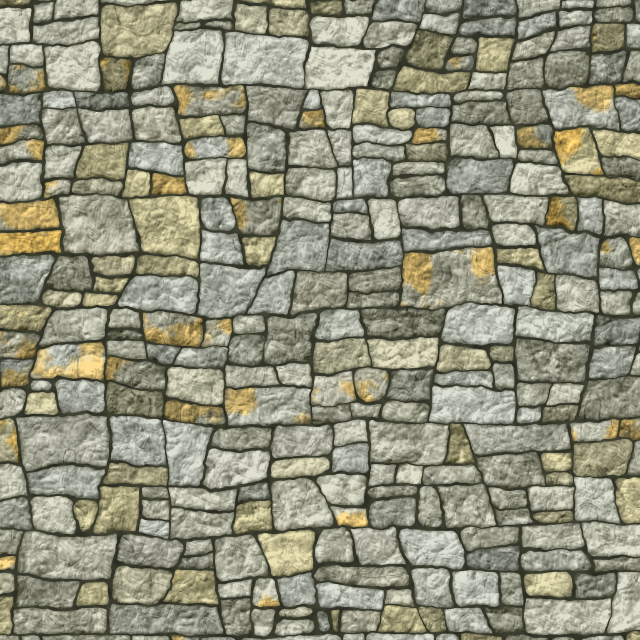
Give the GLSL for this texture, as a three.js fragment shader.

```glsl
// Dry stone wall: staggered blocks are cut again and again by slightly tilted
// lines into irregular stones. Each stone gets its own tone, chipped relief lit
// from the upper left, stains and rust, with thin dark joints between.

varying vec2 vUv;

const vec3 STONE_TINT = vec3(0.005, 0.007, -0.062);
const vec3 COOL_SHIFT = vec3(-0.010, 0.003, 0.026);
const vec3 WARM_GAIN = vec3(1.07, 1.02, 0.84);
const vec3 RUST_GAIN = vec3(1.17, 0.99, 0.64);
const vec3 JOINT_COLOR = vec3(0.19, 0.20, 0.15);
const vec2 BLOCK_SIZE = vec2(0.32, 0.172);
const vec2 LIGHT_STEP = vec2(-0.0018, 0.0030);

struct Stone {
  vec4 edge;  // distances to the left, bottom, right and top sides
  float id;
};

float hash(vec2 p) {
  vec3 q = fract(p.xyx * 0.1031);
  q += dot(q, q.yzx + 33.33);
  return fract((q.x + q.y) * q.z);
}

vec3 hash3(float id, float salt) {
  return vec3(hash(vec2(id * 917.0, salt)),
              hash(vec2(id * 613.0, salt + 17.0)),
              hash(vec2(id * 389.0, salt + 41.0)));
}

float noise(vec2 p) {
  vec2 i = floor(p), f = fract(p);
  f = f * f * (3.0 - 2.0 * f);
  return mix(mix(hash(i), hash(i + vec2(1.0, 0.0)), f.x),
             mix(hash(i + vec2(0.0, 1.0)), hash(i + 1.0), f.x), f.y);
}

vec2 wobble(vec2 p) {
  return vec2(noise(p), noise(p + 57.3)) - 0.5;
}

float fbm(vec2 p) {
  float sum = 0.0, amp = 0.5;
  for (int i = 0; i < 4; i++) {
    sum += amp * noise(p);
    p = mat2(1.6, 1.2, -1.2, 1.6) * p + 7.1;
    amp *= 0.5;
  }
  return sum / 0.9375;
}

// Creased height field for broken rock faces
float rockHeight(vec2 p) {
  float sum = 0.0, amp = 0.5;
  for (int i = 0; i < 5; i++) {
    sum += amp * abs(2.0 * noise(p) - 1.0);
    p = mat2(1.6, 1.2, -1.2, 1.6) * p + 3.7;
    amp *= 0.54;
  }
  return sum;
}

float smoothMin(float a, float b, float k) {
  float h = max(k - abs(a - b), 0.0) / k;
  return min(a, b) - 0.25 * h * h * k;
}

// Finds the stone holding p by repeated cuts of its block
Stone layStone(vec2 p) {
  p.x += BLOCK_SIZE.x * hash(vec2(floor(p.y / BLOCK_SIZE.y) + 20.0, 5.0));
  vec2 cell = floor(p / BLOCK_SIZE);
  vec2 lo = cell * BLOCK_SIZE, hi = lo + BLOCK_SIZE;
  vec4 edge = vec4(p - lo, hi - p);
  float id = hash(cell + 31.0);
  for (int i = 0; i < 7; i++) {
    vec2 size = hi - lo;
    vec3 rnd = hash3(id, 3.0), cut = hash3(id, 90.0);
    if (all(lessThan(size, mix(vec2(0.080, 0.042), vec2(0.175, 0.104), rnd.xy)))) break;
    bool upright = size.x > size.y * mix(1.1, 2.0, rnd.z) || size.y < 0.045;
    vec2 mid = mix(lo, hi, mix(0.30, 0.70, cut.x));
    vec2 off = p - 0.5 * (lo + hi);
    float side;
    if (upright) {
      side = p.x - mid.x - (cut.y - 0.5) * 0.7 * off.y;
      if (side > 0.0) { lo.x = mid.x; edge.x = min(edge.x, side); }
      else { hi.x = mid.x; edge.z = min(edge.z, -side); }
    } else {
      side = p.y - mid.y - (cut.y - 0.5) * 0.16 * off.x;
      if (side > 0.0) { lo.y = mid.y; edge.y = min(edge.y, side); }
      else { hi.y = mid.y; edge.w = min(edge.w, -side); }
    }
    id = hash(vec2(id * 731.0, side > 0.0 ? 11.0 : 23.0));
  }
  return Stone(edge, id);
}

vec3 stoneColor(vec2 p, Stone s, float inset) {
  vec3 kind = hash3(s.id, 7.0), spot = hash3(s.id, 63.0);
  vec2 q = p + 9.0 * spot.xy;

  // Tone: base value, relief, cracks, stains, grain and lichen
  float tone = 0.45 + 0.29 * sqrt(kind.x);
  vec2 bent = q + 0.012 * wobble(q * 40.0);
  float slope = rockHeight(bent * 23.0) - rockHeight((bent + LIGHT_STEP) * 23.0);
  tone += 1.35 * slope + 0.24 * (fbm(q * 24.0) - 0.5);
  float crack = smoothstep(0.10, 0.0, abs(2.0 * noise(bent * 31.0) - 1.0));
  tone -= 0.13 * crack * smoothstep(0.45, 0.65, noise(q * 26.0 + 5.0));
  tone += 0.17 * (noise(q * 210.0) - 0.5);
  tone += 0.13 * kind.y * smoothstep(0.54, 0.66, fbm(q * 66.0));

  // Lit upper rim, shaded lower rim and darkening into the joint
  tone += 0.05 * (1.0 - smoothstep(0.003, 0.011, s.edge.w));
  tone -= 0.09 * (1.0 - smoothstep(0.002, 0.010, s.edge.y));
  tone *= mix(0.76, 1.0, smoothstep(0.0, 0.006, inset));
  tone = clamp(tone, 0.14, 0.87);

  // Cool, warm and rusty stones
  vec3 color = tone + STONE_TINT + COOL_SHIFT * smoothstep(0.6, 0.9, kind.z);
  color *= mix(vec3(1.0), WARM_GAIN, 0.8 * smoothstep(0.24, 0.06, kind.z));
  float rust = step(0.85, spot.z) * smoothstep(0.46, 0.62, fbm(q * 19.0 + 40.0));
  return color * mix(vec3(1.0), RUST_GAIN, 0.9 * rust);
}

void main() {
  vec2 p = vUv + 0.028 * wobble(vUv * 5.0) + 0.010 * wobble(vUv * 17.0)
         + 0.005 * wobble(vUv * 50.0) + 0.0026 * wobble(vUv * 130.0);
  Stone s = layStone(p);
  float round = hash3(s.id, 29.0).x;
  float k = mix(0.003, 0.015, round * round);
  float d = smoothMin(min(s.edge.x, s.edge.z), min(s.edge.y, s.edge.w), k);
  float inset = d - mix(0.0002, 0.0024, noise(vUv * 24.0));

  vec3 joint = JOINT_COLOR * mix(0.7, 1.5, fbm(vUv * 70.0));
  vec3 color = mix(joint, stoneColor(vUv, s, inset), smoothstep(-0.0005, 0.0016, inset));
  gl_FragColor = vec4(color, 1.0);
}
```
